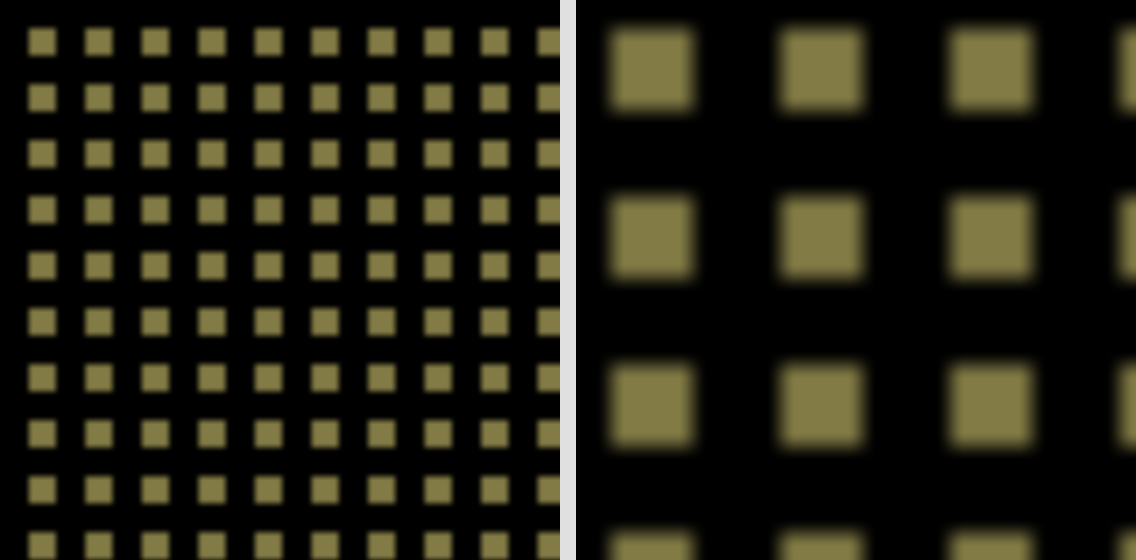
Left, the full canvas; right, a detail of the centre.
This pattern is drawn by a three.js fragment shader. Its source:

```glsl
// Ten by ten grid of soft-edged olive squares on black, cropped at the right edge.
varying vec2 vUv;

const vec3 BACKGROUND = vec3(0.0);
const vec3 OLIVE = vec3(0.51, 0.483, 0.27);
const vec2 FIRST_CENTER = vec2(0.0756, 0.0252);
const vec2 PITCH = vec2(0.10098, 0.1);
const float LAST_INDEX = 9.0;
const float HALF_SIDE = 0.0242;
const float BLUR = 0.009;

// Offset from the nearest grid point, with no points outside the grid.
vec2 gridOffset(vec2 p, vec2 first, vec2 pitch, float lastIndex) {
  vec2 index = floor((p - first) / pitch + 0.5);
  index = clamp(index, 0.0, lastIndex);
  return p - first - index * pitch;
}

// Coverage of a blurred square; the product of both axes rounds its corners.
float softSquare(vec2 p, float halfSide, float blur) {
  vec2 fade = 1.0 - smoothstep(halfSide - blur, halfSide + blur, abs(p));
  return fade.x * fade.y;
}

void main() {
  vec2 local = gridOffset(vUv, FIRST_CENTER, PITCH, LAST_INDEX);
  float coverage = softSquare(local, HALF_SIDE, BLUR);
  gl_FragColor = vec4(mix(BACKGROUND, OLIVE, coverage), 1.0);
}
```
